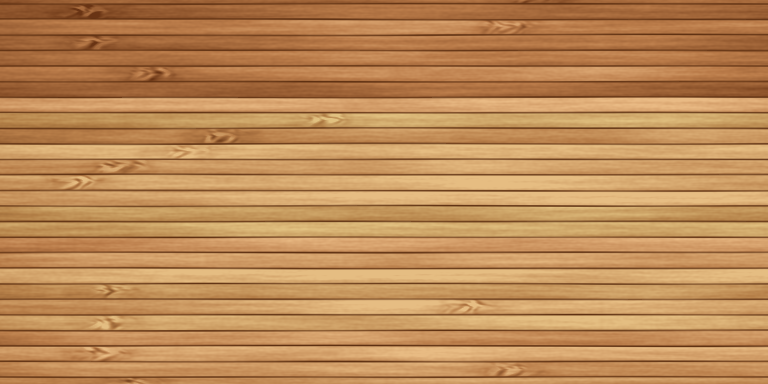
This texture is drawn by a WebGL 1 fragment shader. Its source:

```glsl
precision highp float;
// Bamboo matting: 24.7 horizontal slats parted by thin dark grooves.
// Slat tones beat along the stack, stretched gradient noise gives the grain,
// and some rows carry a fuzzy node with curly fibres.
uniform vec2 u_resolution;

#define SLATS 24.7
#define SLAT_OFFSET 0.45
#define DARK_FROM_ROW 18.0
#define GROOVE_HALF 0.052
#define GRAIN 0.19
#define TONE_SPREAD 0.09
#define NODE_HALF_LENGTH 0.085
#define GROOVE_COLOR vec3(0.37, 0.19, 0.07)
#define UMBER vec3(0.40, 0.21, 0.08)
#define TAN vec3(0.71, 0.50, 0.30)
#define STRAW vec3(0.89, 0.75, 0.54)

float hash(vec2 p) {
  return fract(sin(dot(p, vec2(127.1, 311.7))) * 43758.55);
}

vec2 gradient(vec2 cell) {
  float a = 6.2832 * hash(cell);
  return vec2(cos(a), sin(a));
}

float noise(vec2 p) {
  vec2 i = floor(p), f = fract(p);
  vec2 u = f * f * f * (f * (f * 6.0 - 15.0) + 10.0);
  vec2 e = vec2(1.0, 0.0);
  float low = mix(dot(gradient(i), f),
                  dot(gradient(i + e.xy), f - e.xy), u.x);
  float high = mix(dot(gradient(i + e.yx), f - e.yx),
                   dot(gradient(i + e.xx), f - e.xx), u.x);
  return mix(low, high, u.y);
}

// Wood colour for a tone from 0 (umber) to 1 (straw)
vec3 woodColor(float tone) {
  vec3 lower = mix(UMBER, TAN, clamp(tone / 0.6, 0.0, 1.0));
  return mix(lower, STRAW, clamp((tone - 0.6) / 0.4, 0.0, 1.0));
}

// Base tone of a whole slat, with the darker band of rows at the top
float slatTone(float row, float x) {
  float tone = 0.82 + TONE_SPREAD * cos(2.356 * (row - 0.6));
  tone += TONE_SPREAD * (hash(vec2(row, 3.7)) - 0.5);
  float darkest = exp(-2.0 * abs(row - DARK_FROM_ROW));
  tone -= step(DARK_FROM_ROW, row) * (0.21 + 0.09 * darkest);
  return tone + 0.24 * noise(vec2(x * 1.6, row * 7.3));
}

// Long streaks plus fine fibres along the slat
float grain(float x, float across, float row) {
  float shift = row * 17.3;
  float streaks = noise(vec2(x * 3.0 + shift, across * 3.5 + shift));
  float fibres = noise(vec2(x * 20.0 + shift, across * 7.0 - shift));
  float flecks = noise(vec2(x * 75.0, across * 6.0 + shift));
  return 0.8 * streaks + 0.4 * fibres + 0.25 * flecks;
}

// Rows with nodes: bare slats mid-stack and below the dark band
float hasNode(float row) {
  return step(2.6, abs(row - 8.5)) * step(0.6, abs(row - 17.5))
       * step(0.5, abs(mod(row, 18.0) - 2.0));
}

// Nodes alternate between left and right, and drift in rows 12 to 16
float nodeCenter(float row) {
  float alternating = mix(0.65, 0.15, mod(row, 2.0));
  float drifting = 0.06 + 0.085 * (row - 12.0);
  float center = mix(drifting, alternating, step(2.5, abs(row - 14.0)));
  return 2.0 * center + 0.22 * (hash(vec2(row, 5.3)) - 0.5);
}

// Tone change of a node: pale core, brown halo, dark curls
float node(float x, float across, float row) {
  vec2 d = vec2((x - nodeCenter(row)) / NODE_HALF_LENGTH, (across - 0.5) * 1.2);
  float r = length(d) + 0.6 * noise(vec2(x * 20.0, across * 2.0 + row));
  float core = 1.0 - smoothstep(0.1, 1.0, r);
  float halo = 1.0 - smoothstep(0.3, 1.7, r);
  float bend = abs(d.y) + 0.5 * noise(vec2(x * 18.0, row));
  float curl = noise(vec2(x * 42.0 + 2.0 * bend, across * 3.0 + bend + row * 5.1));
  float change = core * (0.12 + 0.95 * min(curl, 0.2)) - 0.16 * halo;
  return change * hasNode(row);
}

void main() {
  vec2 uv = gl_FragCoord.xy / u_resolution;
  float x = uv.x * 2.0;

  // Slat coordinates, with slightly wavering edges
  float s = uv.y * SLATS - SLAT_OFFSET;
  s += 0.07 * noise(vec2(x * 1.5, s * 0.8));
  float row = floor(s);
  float across = s - row;

  // Slat tone, grain, rounded shading and nodes
  float tone = slatTone(row, x) + GRAIN * grain(x, across, row);
  tone += 0.04 * smoothstep(0.5, 0.85, across);
  tone -= 0.08 * (1.0 - smoothstep(0.05, 0.4, across));
  tone += node(x, across, row);

  // Light falls off toward the border
  vec2 q = (uv - vec2(0.6, 0.45)) * vec2(1.6, 1.6);
  tone += 0.07 - 0.21 * dot(q, q);

  // Slats lean toward red or yellow; the dark band is redder
  float yellow = hash(vec2(row, 2.3)) * (1.0 - step(DARK_FROM_ROW, row));
  vec3 color = woodColor(tone);
  color *= mix(vec3(1.03, 0.97, 0.96), vec3(0.99, 1.01, 0.93), yellow);

  // Grooves between slats, uneven in depth
  float edge = min(across, 1.0 - across);
  float soft = max(0.05, 0.7 * SLATS / u_resolution.y);
  float groove = 1.0 - smoothstep(GROOVE_HALF - soft, GROOVE_HALF + soft, edge);
  float depth = 0.8 + 0.5 * noise(vec2(x * 3.0, floor(s + 0.5) * 4.7));
  color = mix(color, GROOVE_COLOR, groove * clamp(depth, 0.0, 1.0));

  gl_FragColor = vec4(color, 1.0);
}
```
